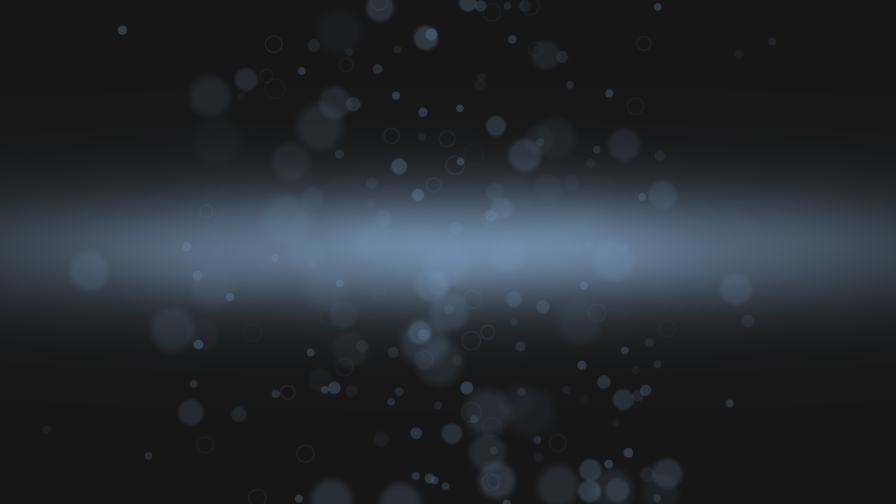
Write a WebGL 1 fragment shader that draws this background.

```glsl
precision highp float;

uniform vec2 u_resolution;

#define BASE_COLOR vec3(0.088, 0.088, 0.090)
#define BAND_COLOR vec3(0.335, 0.435, 0.545)
#define BOKEH_COLOR vec3(0.46, 0.60, 0.75)
#define BAND_CENTER vec2(0.51, 0.506)
#define BAND_SPREAD vec2(0.36, 0.083)
#define DISC_COUNT 165
#define RING_COUNT 36
#define MIN_RADIUS 0.009
#define MAX_RADIUS 0.062
#define DISC_OPACITY 0.30
#define RING_OPACITY 0.10
#define HAZE_AMOUNT 0.10

float hash(float n) {
  return fract(sin(n * 12.9898 + 4.137) * 43758.55);
}

vec2 gradientAt(vec2 cell) {
  float angle = 6.28319 * hash(dot(cell, vec2(1.37, 7.91)));
  return vec2(cos(angle), sin(angle));
}

float gradientNoise(vec2 p) {
  vec2 i = floor(p);
  vec2 f = fract(p);
  vec2 w = f * f * f * (f * (f * 6.0 - 15.0) + 10.0);
  vec2 e = vec2(1.0, 0.0);
  float low = mix(dot(gradientAt(i), f),
                  dot(gradientAt(i + e.xy), f - e.xy), w.x);
  float high = mix(dot(gradientAt(i + e.yx), f - e.yx),
                   dot(gradientAt(i + e.xx), f - e.xx), w.x);
  return mix(low, high, w.y);
}

// Scattered centre in 0..1, denser toward the middle columns
vec2 scatter(float seed) {
  float even = hash(seed + 0.11);
  float middle = 0.5 * (hash(seed + 0.23) + hash(seed + 0.37));
  return vec2(mix(even, middle, 0.6), hash(seed + 0.53));
}

// Horizontal beam of light, brightest at its centre
float lightBand(vec2 uv, vec2 p) {
  vec2 d = (uv - BAND_CENTER) / BAND_SPREAD;
  float haze = 1.0 + HAZE_AMOUNT * gradientNoise(p * vec2(4.0, 7.0));
  return exp(-0.5 * dot(d, d)) * haze;
}

// Soft-edged discs; the larger ones are fainter and more blurred
vec3 addDiscs(vec3 color, vec2 p, float aspect, float pixel) {
  for (int i = 0; i < DISC_COUNT; i++) {
    float seed = float(i) + 1.0;
    vec2 center = scatter(seed) * vec2(aspect, 1.0);
    float size = pow(hash(seed + 0.71), 3.2);
    float radius = mix(MIN_RADIUS, MAX_RADIUS, size);
    float blur = max(radius * mix(0.25, 0.5, size), pixel);
    float cover = 1.0 - smoothstep(radius - blur, radius, distance(p, center));
    float opacity = DISC_OPACITY * mix(0.15, 1.0, hash(seed + 0.89));
    color = mix(color, BOKEH_COLOR, cover * opacity * mix(1.0, 0.6, size));
  }
  return color;
}

// Thin, faint circles
vec3 addRings(vec3 color, vec2 p, float aspect, float pixel) {
  for (int i = 0; i < RING_COUNT; i++) {
    float seed = float(i) + 301.0;
    vec2 center = scatter(seed) * vec2(aspect, 1.0);
    float radius = mix(0.012, 0.02, hash(seed + 0.71));
    float offset = abs(distance(p, center) - radius);
    float line = 1.0 - smoothstep(0.0, max(0.003, pixel), offset);
    float opacity = RING_OPACITY * mix(0.3, 1.0, hash(seed + 0.89));
    color = mix(color, BOKEH_COLOR, line * opacity);
  }
  return color;
}

void main() {
  vec2 uv = gl_FragCoord.xy / u_resolution;
  float aspect = u_resolution.x / u_resolution.y;
  float pixel = 1.5 / u_resolution.y;
  vec2 p = uv * vec2(aspect, 1.0);

  vec3 color = BASE_COLOR + BAND_COLOR * lightBand(uv, p);
  color = addDiscs(color, p, aspect, pixel);
  color = addRings(color, p, aspect, pixel);
  gl_FragColor = vec4(color, 1.0);
}
```
